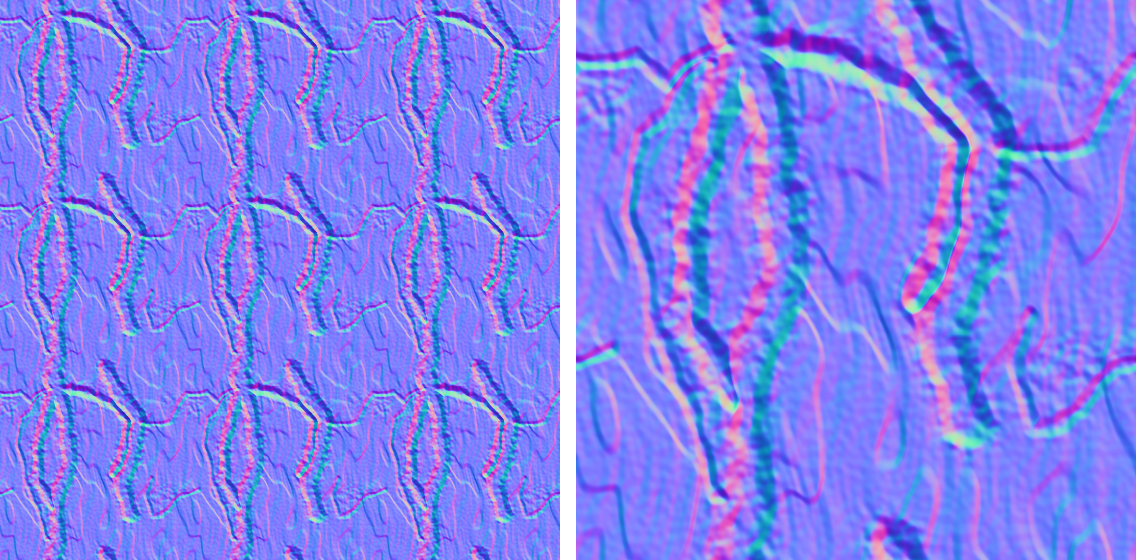
Left: the whole. Right: its middle third, enlarged.
Reproduce this texture map procedurally as a Shadertoy shader.

```glsl
// Tangent-space normal map of tree bark, three by three identical wrapping tiles.
// A height field of rough-banked channels, thin cracks, flaky ledges and upright
// fibres is built from wrapped gradient noise, then its slope is coded as colour.

vec2 gradientAt(vec2 cell, vec2 cells) {
    cell = mod(cell, cells);
    float angle = 6.2832 * fract(sin(dot(cell, vec2(127.1, 311.7))) * 43758.5);
    return vec2(cos(angle), sin(angle));
}

// Gradient noise on the unit tile; wraps because the cell counts are whole.
float noise(vec2 p, vec2 cells) {
    p *= cells;
    vec2 i = floor(p), f = p - i;
    vec2 u = f * f * f * (f * (f * 6.0 - 15.0) + 10.0);
    float a = dot(gradientAt(i, cells), f);
    float b = dot(gradientAt(i + vec2(1, 0), cells), f - vec2(1, 0));
    float c = dot(gradientAt(i + vec2(0, 1), cells), f - vec2(0, 1));
    float d = dot(gradientAt(i + 1.0, cells), f - 1.0);
    return mix(mix(a, b, u.x), mix(c, d, u.x), u.y);
}

// Distance to a bent line, measured to the nearest wrapped copy of each piece.
float pathDistance(vec2 p, vec2 knots[6]) {
    float nearest = 1.0;
    for (int i = 0; i < 5; i++) {
        vec2 halfway = 0.5 * (knots[i + 1] - knots[i]);
        vec2 q = p - knots[i] - halfway;
        q -= floor(q + 0.5);
        float t = clamp(dot(q, halfway) / dot(halfway, halfway), -1.0, 1.0);
        nearest = min(nearest, length(q - t * halfway));
    }
    return nearest;
}

float channelDistance(vec2 p) {
    float left = pathDistance(p, vec2[6](vec2(0.29, 1.05), vec2(0.30, 0.91),
        vec2(0.23, 0.76), vec2(0.20, 0.60), vec2(0.21, 0.42), vec2(0.28, 0.28)));
    float middle = pathDistance(p, vec2[6](vec2(0.30, 0.91), vec2(0.36, 0.70),
        vec2(0.37, 0.52), vec2(0.31, 0.34), vec2(0.31, 0.15), vec2(0.29, -0.05)));
    float right = pathDistance(p, vec2[6](vec2(0.56, 1.03), vec2(0.66, 0.87),
        vec2(0.75, 0.73), vec2(0.71, 0.57), vec2(0.65, 0.40), vec2(0.70, 0.24)));
    float arch = pathDistance(p, vec2[6](vec2(0.32, 0.91), vec2(0.48, 0.90),
        vec2(0.60, 0.85), vec2(0.68, 0.74), vec2(0.67, 0.62), vec2(0.62, 0.48)));
    return min(min(left + 0.008, middle), min(right, arch + 0.015));
}

float crackDistance(vec2 p) {
    float link = pathDistance(p, vec2[6](vec2(0.77, 0.73), vec2(0.92, 0.75),
        vec2(1.00, 0.89), vec2(1.11, 0.90), vec2(1.17, 0.85), vec2(1.27, 0.92)));
    float leftSplit = pathDistance(p, vec2[6](vec2(0.24, 0.88), vec2(0.11, 0.76),
        vec2(0.10, 0.62), vec2(0.14, 0.44), vec2(0.20, 0.27), vec2(0.25, 0.12)));
    float lowSplit = pathDistance(p, vec2[6](vec2(1.08, 0.38), vec2(0.98, 0.33),
        vec2(0.90, 0.27), vec2(0.81, 0.24), vec2(0.78, 0.36), vec2(0.80, 0.43)));
    return min(link, min(leftSplit, lowSplit));
}

float barkHeight(vec2 p) {
    // Wander of the grain and of the channel outlines
    vec2 wander = vec2(noise(p + 0.13, vec2(5)), noise(p + 0.57, vec2(6)));
    vec2 bent = p + 0.025 * wander
        + 0.010 * vec2(noise(p + 0.31, vec2(15)), noise(p + 0.83, vec2(15)));
    float fray = 0.012 * noise(p + 0.71, vec2(30, 24));

    // Sunken channels with sloping banks
    float channel = channelDistance(bent) + fray;
    float radius = 0.030 + 0.016 * noise(p + 0.43, vec2(4));
    float plate = smoothstep(radius - 0.018, radius + 0.018, channel);
    float height = 0.032 * plate;

    // Narrow cracks
    float crack = crackDistance(bent) + 0.5 * fray;
    height -= 0.013 * (1.0 - smoothstep(0.0, 0.018, crack));

    // Crumbs on the banks, along the cracks and in loose patches
    float bank = (channel - radius) / 0.032;
    float crumbs = exp(-bank * bank) + 0.5 * exp(-pow(crack / 0.025, 2.0));
    crumbs = max(crumbs, 0.7 * smoothstep(0.25, 0.5, noise(p + 0.27, vec2(5, 4))));
    height += crumbs * (0.012 * noise(p + 0.19, vec2(34))
        + 0.006 * noise(p + 0.61, vec2(61)));

    // Flakes: terraces cut from tall, narrow noise
    vec2 grain = p + vec2(0.05, 0.03) * wander;
    float level = 2.2 * (noise(grain + 0.37, vec2(6, 3))
        + 0.45 * noise(grain + 0.91, vec2(15, 6)));
    float terrace = floor(level) + smoothstep(0.0, 0.24, fract(level));
    height += 0.0075 * plate * terrace;

    // Upright fibres and fine grain
    float fibres = 0.0055 * noise(grain + 0.23, vec2(28, 5))
        + 0.0035 * noise(grain + 0.77, vec2(56, 9));
    height += fibres * mix(0.5, 1.0, plate);
    return height + 0.0015 * noise(p + 0.47, vec2(67, 59));
}

void mainImage(out vec4 fragColor, in vec2 fragCoord) {
    vec2 p = 3.0 * fragCoord / iResolution.xy;

    // Central differences over a small, fixed part of the tile
    vec2 e = vec2(0.004, 0.0);
    vec2 slope = vec2(barkHeight(p + e.xy) - barkHeight(p - e.xy),
                      barkHeight(p + e.yx) - barkHeight(p - e.yx)) / (2.0 * e.x);

    vec3 normal = normalize(vec3(-slope, 1.0));
    fragColor = vec4(0.5 + 0.5 * normal, 1.0);
}
```
